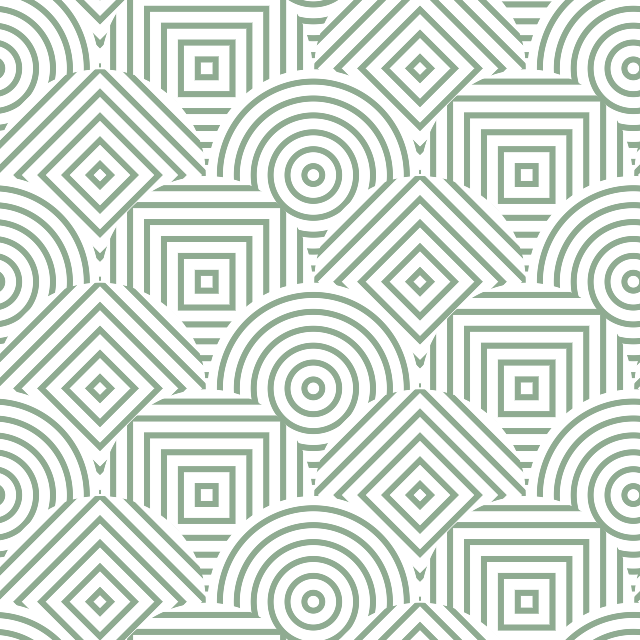
Write a WebGL 2 fragment shader that draws this pattern.

```glsl
#version 300 es
precision highp float;
// Overlapping scales filled with concentric line work: circles, diamonds and
// squares take turns by column on a staggered grid. Each scale is a round
// disc, and every lower row covers the row above it.

uniform vec2 u_resolution;
out vec4 fragColor;

const vec3 PAPER = vec3(1.0);
const vec3 INK = vec3(0.56, 0.67, 0.57);

const float COLUMNS = 6.0;                      // columns across the canvas
const vec2 GRID_ORIGIN = vec2(-0.0625, 0.359);  // in column widths

// Sizes below are in column widths
const float DISC_RADIUS = 0.991;
const float RING_SPACING = 0.1585;
const float LINE_WIDTH = 0.057;
const float FIRST_RING = 0.0836;
const float FIRST_DIAMOND_RING = 0.0715;

// Distance measure whose level lines are circles, diamonds or squares,
// shifted so that the innermost line lies at zero
float motifLevel(vec2 p, float kind) {
    vec2 a = abs(p);
    if (kind < 0.5) return length(p) - FIRST_RING;
    if (kind < 1.5) return (a.x + a.y) * sqrt(0.5) - FIRST_DIAMOND_RING;
    return max(a.x, a.y) - FIRST_RING;
}

// Ink amount in x and disc coverage in y for the nearest scale of one row
vec2 scaleLayer(vec2 p, float row, float pixel) {
    float parity = mod(row + 1.0, 2.0);
    float column = 2.0 * floor((p.x - parity) * 0.5 + 0.5) + parity;
    vec2 local = p - vec2(column, row);

    float level = motifLevel(local, mod(column, 3.0));
    float toLine = abs(mod(level + 0.5 * RING_SPACING, RING_SPACING)
                       - 0.5 * RING_SPACING) - 0.5 * LINE_WIDTH;
    float toRim = length(local) - DISC_RADIUS;

    float ink = 1.0 - smoothstep(-0.5 * pixel, 0.5 * pixel, toLine);
    float cover = 1.0 - smoothstep(-0.5 * pixel, 0.5 * pixel, toRim);
    return vec2(ink, cover);
}

void main() {
    float pixel = COLUMNS / u_resolution.y;
    vec2 p = gl_FragCoord.xy * pixel - GRID_ORIGIN;

    // Paint the row above first, then the row below over it
    float baseRow = floor(p.y);
    float ink = 0.0;
    for (int i = 1; i >= 0; i--) {
        vec2 layer = scaleLayer(p, baseRow + float(i), pixel);
        ink = mix(ink, layer.x, layer.y);
    }

    fragColor = vec4(mix(PAPER, INK, ink), 1.0);
}
```
